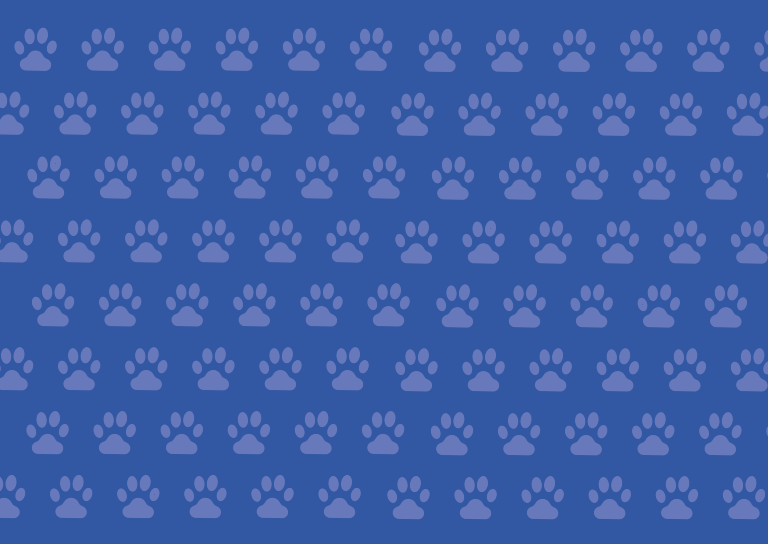
This pattern is drawn by a Shadertoy shader. Its source:

```glsl
float ellipseDist(vec2 p, vec2 radii) {
    float k = length(p / radii);
    return k * (k - 1.0) / max(length(p / (radii * radii)), 1e-4);
}

// Positive tilt leans the top of the toe to the right
float toe(vec2 p, vec2 center, vec2 radii, float tilt) {
    float c = cos(tilt), s = sin(tilt);
    return ellipseDist(mat2(c, s, -s, c) * (p - center), radii);
}

float smoothUnion(float a, float b, float k) {
    float h = max(k - abs(a - b), 0.0) / k;
    return min(a, b) - h * h * k * 0.25;
}

// Wide rounded base with a dome on top
float heelPad(vec2 p) {
    float dome = length(p - vec2(0.0, -9.6)) - 8.1;
    vec2 q = p - vec2(0.0, -15.6 - 0.02 * p.x);
    q.x -= clamp(q.x, -9.6, 9.6);
    return smoothUnion(dome, length(q) - 6.1, 4.5);
}

float paw(vec2 p) {
    float d = heelPad(p);
    d = min(d, toe(p, vec2(-16.2, 1.2), vec2(4.7, 6.8), -0.28));
    d = min(d, toe(p, vec2(-5.9, 12.5), vec2(5.1, 7.8), -0.08));
    d = min(d, toe(p, vec2(7.0, 13.3), vec2(5.4, 8.1), 0.17));
    return min(d, toe(p, vec2(16.3, 1.8), vec2(4.7, 6.8), 0.32));
}

void mainImage(out vec4 fragColor, in vec2 fragCoord) {
    // The canvas is 768 units wide, measured from the top left
    float unitsPerPixel = 768.0 / iResolution.x;
    vec2 p = vec2(fragCoord.x, iResolution.y - fragCoord.y) * unitsPerPixel;

    // Staggered rows, each with its own starting offset
    float rowStart[8] = float[8](35.5, 8.0, 48.5, 12.0, 53.0, 12.0, 47.5, 4.0);
    float row = clamp(round((p.y - 49.0) / 63.9), 0.0, 7.0);
    float x = p.x - rowStart[int(row)];
    float column = max(round(x / 67.1), 0.0);

    // The right half of every row sits slightly lower and further right
    vec2 nudge = step(6.0, column) * vec2(1.8, 1.1);
    vec2 local = vec2(x - column * 67.1, p.y - 49.0 - row * 63.9) - nudge;
    float d = paw(vec2(local.x, -local.y));

    float coverage = smoothstep(-0.6, 0.6, d / unitsPerPixel);
    vec3 color = mix(vec3(0.405, 0.475, 0.735), vec3(0.195, 0.340, 0.640), coverage);
    fragColor = vec4(color, 1.0);
}
```
